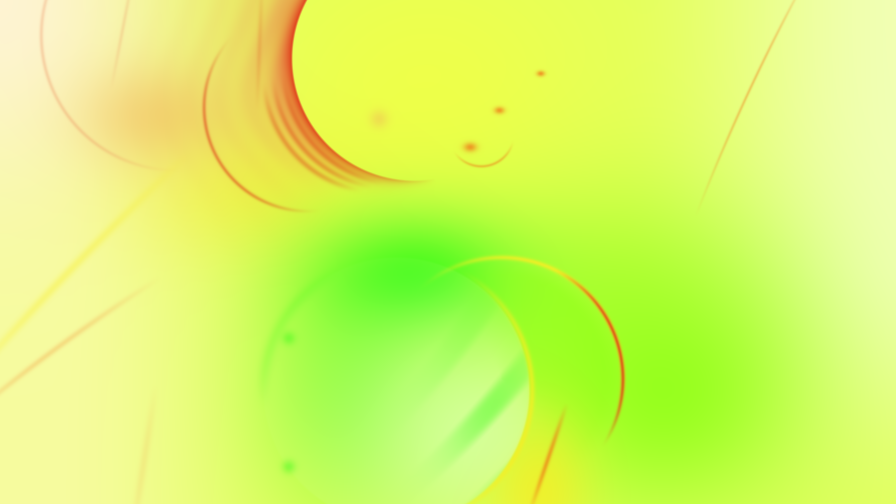
A Shadertoy shader for this background:

```glsl
// Luminous lemon and lime haze with two glassy lenses, red feathers and fine arcs.

// Colours
const vec3 CREAM  = vec3(0.965, 0.985, 0.62);
const vec3 LEMON  = vec3(0.89, 1.00, 0.37);
const vec3 YELLOW = vec3(0.94, 1.00, 0.28);
const vec3 GOLD   = vec3(0.97, 0.93, 0.14);
const vec3 MIST   = vec3(0.95, 1.00, 0.74);
const vec3 BLUSH  = vec3(1.00, 0.95, 0.86);
const vec3 PEACH  = vec3(0.95, 0.70, 0.34);
const vec3 ROSE   = vec3(0.92, 0.52, 0.34);
const vec3 RED    = vec3(0.87, 0.18, 0.07);
const vec3 ORANGE = vec3(0.94, 0.45, 0.08);
const vec3 LIME   = vec3(0.55, 1.00, 0.08);
const vec3 GREEN  = vec3(0.24, 0.98, 0.10);
const vec3 PALE   = vec3(0.84, 1.00, 0.64);

// Layout, in units of the canvas height
const vec2  TOP_LENS = vec2(0.822, 0.884);
const float TOP_RADIUS = 0.243;
const vec2  LOW_LENS = vec2(0.787, 0.225);
const float LOW_RADIUS = 0.264;
const vec2  CRESCENT = vec2(0.995, 0.248);
const float CRESCENT_RADIUS = 0.241;
const float EDGE = 0.003;

float glow(vec2 p, vec2 centre, vec2 size) {
    vec2 d = (p - centre) / size;
    return exp(-dot(d, d));
}

// 1 in the given direction (degrees), falling to 0 at span degrees away
float sector(vec2 d, float angle, float span) {
    float a = radians(angle);
    float c = dot(d, vec2(cos(a), sin(a))) / max(length(d), 1e-4);
    return smoothstep(cos(radians(span)), 1.0, c);
}

float arc(vec2 p, vec2 centre, float radius, float angle, float span, float width) {
    vec2 d = p - centre;
    float e = (length(d) - radius) / width;
    return exp(-e * e) * sector(d, angle, span);
}

// Bowed line from a to b that fades at both ends
float stroke(vec2 p, vec2 a, vec2 b, float bow, float width) {
    vec2 ab = b - a;
    float len = length(ab);
    vec2 dir = ab / len;
    float t = clamp(dot(p - a, dir) / len, 0.0, 1.0);
    float side = dot(p - a, vec2(-dir.y, dir.x)) - bow * 4.0 * t * (1.0 - t);
    return exp(-side * side / (width * width)) * sin(3.14159 * t);
}

vec3 haze(vec2 p) {
    vec3 col = mix(CREAM, LEMON, smoothstep(0.1, 0.65, p.x));
    col = mix(col, MIST, 0.9 * smoothstep(1.2, 1.8, p.x) * smoothstep(-0.1, 0.5, p.y));
    col = mix(col, YELLOW, 0.9 * glow(p, vec2(0.85, 0.80), vec2(0.36, 0.32)));
    col = mix(col, GOLD, 0.4 * glow(p, vec2(0.50, 0.62), vec2(0.25, 0.13)));
    col = mix(col, LIME, 0.85 * glow(p, vec2(1.32, 0.22), vec2(0.28, 0.25)));
    col = mix(col, LIME, 0.45 * glow(p, vec2(1.18, 0.42), vec2(0.36, 0.22)));
    col = mix(col, GREEN, 0.9 * glow(p, vec2(0.82, 0.45), vec2(0.20, 0.12)));
    col = mix(col, GREEN, 0.5 * glow(p, vec2(0.72, 0.24), vec2(0.20, 0.25)));
    col = mix(col, BLUSH, 0.85 * glow(p, vec2(0.0, 1.0), vec2(0.27, 0.36)));
    return mix(col, PEACH, 0.5 * glow(p, vec2(0.31, 0.77), vec2(0.15, 0.10)));
}

vec3 upperLens(vec3 col, vec2 p) {
    vec2 d = p - TOP_LENS;
    float e = length(d) - TOP_RADIUS;
    float outside = smoothstep(-EDGE, EDGE, e);
    float gap = max(e, 0.0);
    float left = sector(d, 168.0, 78.0);
    float fibres = 0.88 + 0.12 * sin(gap * 110.0 + 9.0 * d.y + 2.0 * sin(d.y * 17.0));
    col = mix(col, ROSE, 0.75 * outside * left * fibres * exp(-gap / 0.11));
    float band = sector(d, 185.0, 95.0);
    col = mix(col, RED, 0.9 * outside * sqrt(band) * exp(-gap / mix(0.005, 0.018, band)));
    // Feathers peeling away from the rim
    for (int i = 1; i <= 3; i++) {
        float k = float(i);
        float f = arc(p, TOP_LENS + k * vec2(-0.022, -0.011), TOP_RADIUS * (1.0 - 0.015 * k),
                      222.0, 40.0, 0.006);
        col = mix(col, RED, 0.35 * outside * f);
    }
    // Looser arcs to the left
    col = mix(col, RED, 0.45 * arc(p, vec2(0.611, 0.787), 0.206, 207.0, 72.0, 0.004));
    return mix(col, ROSE, 0.28 * arc(p, vec2(0.350, 0.930), 0.268, 200.0, 75.0, 0.004));
}

vec3 lowerLens(vec3 col, vec2 p) {
    // Green crescent to the right
    vec2 d = p - CRESCENT;
    float crescent = smoothstep(EDGE, -0.04, length(d) - CRESCENT_RADIUS);
    col = mix(col, LIME, 0.45 * crescent * sector(d, 30.0, 90.0));
    col = mix(col, GOLD, 0.75 * glow(p, vec2(1.07, 0.02), vec2(0.10, 0.15)));
    // Pale glass with slanted green folds
    d = p - LOW_LENS;
    float inside = smoothstep(EDGE, -EDGE, length(d) - LOW_RADIUS);
    float pale = inside * glow(p, vec2(0.95, 0.14), vec2(0.25, 0.22));
    col = mix(col, PALE, 0.85 * pale);
    float fold = sin(48.0 * dot(d, vec2(0.76, -0.65)) + 20.0 * d.y * d.y);
    float near = inside * glow(p, vec2(0.98, 0.19), vec2(0.10, 0.16));
    col = mix(col, GREEN, 0.45 * near * smoothstep(0.0, 1.0, fold));
    // Rims
    col = mix(col, GOLD, 0.65 * arc(p, LOW_LENS, LOW_RADIUS + 0.005, -5.0, 70.0, 0.006));
    col = mix(col, GREEN, 0.2 * arc(p, LOW_LENS, LOW_RADIUS, 150.0, 40.0, 0.012));
    col = mix(col, GOLD, 0.8 * arc(p, CRESCENT, CRESCENT_RADIUS, 50.0, 85.0, 0.005));
    return mix(col, RED, 0.7 * arc(p, CRESCENT, CRESCENT_RADIUS, 15.0, 50.0, 0.004));
}

vec3 threads(vec3 col, vec2 p) {
    col = mix(col, ORANGE, 0.35 * stroke(p, vec2(1.62, 1.08), vec2(1.38, 0.57), -0.01, 0.003));
    col = mix(col, GOLD, 0.35 * stroke(p, vec2(0.38, 0.70), vec2(-0.1, 0.2), -0.01, 0.009));
    col = mix(col, PEACH, 0.40 * stroke(p, vec2(0.32, 0.45), vec2(-0.1, 0.14), -0.01, 0.006));
    col = mix(col, PEACH, 0.20 * stroke(p, vec2(0.31, 0.24), vec2(0.26, -0.08), 0.0, 0.008));
    col = mix(col, ROSE, 0.20 * stroke(p, vec2(0.27, 1.08), vec2(0.22, 0.82), 0.0, 0.004));
    col = mix(col, RED, 0.15 * stroke(p, vec2(0.52, 1.04), vec2(0.51, 0.78), 0.0, 0.005));
    return mix(col, ORANGE, 0.6 * stroke(p, vec2(1.125, 0.2), vec2(1.05, -0.02), 0.0, 0.005));
}

vec3 specks(vec3 col, vec2 p) {
    for (int i = 0; i < 3; i++) {
        float k = float(i);
        vec2 ember = vec2(0.933 + 0.046 * k + 0.012 * k * k, 0.708 + 0.073 * k);
        col = mix(col, ORANGE, 0.7 * glow(p, ember, vec2(0.013, 0.009) / (1.0 + 0.3 * k)));
        vec2 bud = vec2(0.573, 0.329 - 0.255 * k);
        col = mix(col, GREEN, 0.45 * glow(p, bud, vec2(0.013)));
    }
    col = mix(col, PEACH, 0.4 * glow(p, vec2(0.752, 0.764), vec2(0.018)));
    return mix(col, ORANGE, 0.4 * arc(p, vec2(0.955, 0.735), 0.065, 280.0, 70.0, 0.003));
}

void mainImage(out vec4 fragColor, in vec2 fragCoord) {
    vec2 p = fragCoord / iResolution.y;
    vec3 col = upperLens(haze(p), p);
    col = lowerLens(col, p);
    col = threads(col, p);
    fragColor = vec4(specks(col, p), 1.0);
}
```
